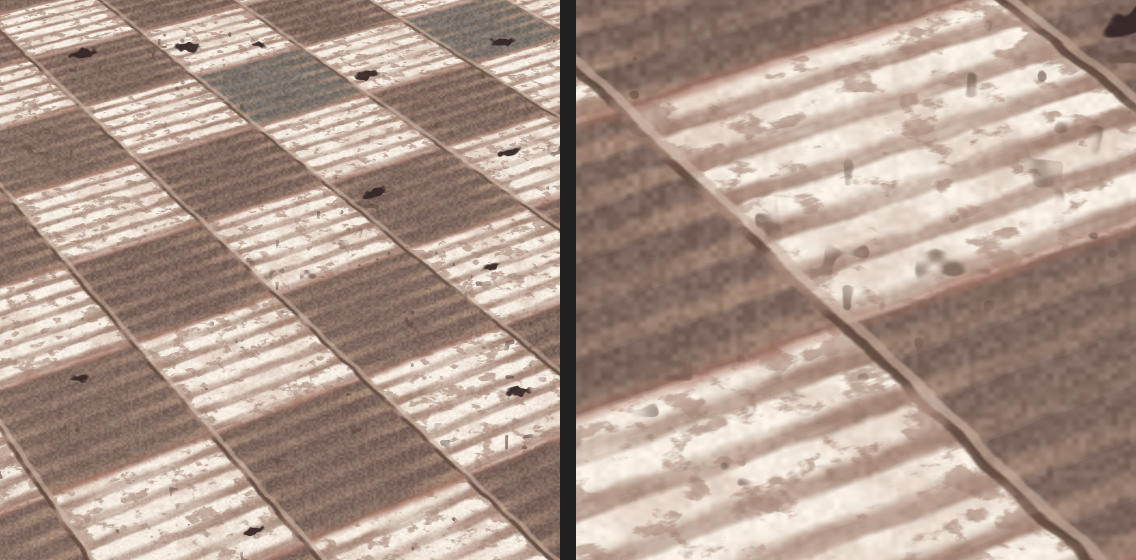
Left, the full canvas; right, a detail of the centre.
Write a WebGL 2 fragment shader that draws this texture.

```glsl
#version 300 es
precision highp float;
// Weathered checkerboard of ribbed paving tiles, seen at an angle.
uniform vec2 u_resolution;
out vec4 fragColor;

// Columns: column step, row step and origin of the tile lattice, with y down.
const mat3 TILE_TO_CANVAS = mat3(
  0.2368, -0.0560, 0.0360,
  0.0945,  0.0868, -0.0692,
  0.0156,  0.3555, 1.0);
const float RIBS_PER_TILE = 6.0;
const float JOINT_HALF_WIDTH = 0.012;
const float EDGE_WOBBLE = 0.022;
const float GRAIN_SCALE = 260.0;
const float DEBRIS_CELLS = 5.0;
const float DEBRIS_CHANCE = 0.42;
const vec3 CREAM = vec3(0.97, 0.94, 0.90);
const vec3 BEIGE = vec3(0.89, 0.82, 0.77);
const vec3 GROOVE = vec3(0.65, 0.53, 0.47);
const vec3 BROWN = vec3(0.53, 0.44, 0.40);
const vec3 DARK_BROWN = vec3(0.45, 0.36, 0.33);
const vec3 DUST = vec3(0.68, 0.56, 0.48);
const vec3 RUST = vec3(0.66, 0.46, 0.39);
const vec3 JOINT = vec3(0.36, 0.27, 0.23);
const vec3 DEBRIS = vec3(0.20, 0.14, 0.14);

float hash(vec2 p) {
  return fract(sin(dot(p, vec2(127.1, 311.7))) * 43758.5453);
}

float noise(vec2 p) {
  vec2 i = floor(p), f = fract(p);
  f = f * f * (3.0 - 2.0 * f);
  return mix(mix(hash(i), hash(i + vec2(1, 0)), f.x),
             mix(hash(i + vec2(0, 1)), hash(i + vec2(1, 1)), f.x), f.y);
}

float fbm(vec2 p) {
  float sum = 0.0, amp = 0.53;
  for (int i = 0; i < 4; i++) {
    sum += amp * noise(p);
    p = p * 2.1 + 17.3;
    amp *= 0.5;
  }
  return sum;
}

// Distance to the nearest whole number, its sign alternating per unit.
vec2 alternating(vec2 x) {
  return abs(mod(x - 0.5, 2.0) - 1.0) - 0.5;
}

// Sparse flat flakes lying on the floor.
float debrisMask(vec2 p, float soft) {
  vec2 cell = floor(p * DEBRIS_CELLS);
  vec2 center = (cell + 0.25 + 0.5 * vec2(hash(cell + 3.1), hash(cell + 8.7))) / DEBRIS_CELLS;
  vec2 d = p - center;
  d.y += d.x * (hash(cell + 5.3) - 0.2) * 0.5;
  d += (vec2(noise(p * 130.0), noise(p * 130.0 + 40.0)) - 0.5) * 0.009;
  float size = mix(0.55, 1.1, hash(cell + 1.9));
  float dist = (length(d / vec2(0.021, 0.0075)) - size) * 0.0075;
  return step(hash(cell + 6.2), DEBRIS_CHANCE) * (1.0 - smoothstep(-soft, soft, dist));
}

void main() {
  vec2 p = gl_FragCoord.xy / u_resolution;
  p.y = 1.0 - p.y;
  float pixel = 1.0 / u_resolution.y;

  // Tile coordinates: x counts columns, y counts rows.
  vec3 h = inverse(TILE_TO_CANVAS) * vec3(p, 1.0);
  vec2 q = h.xy / h.z;
  vec2 blur = max(fwidth(q), vec2(0.006));
  q += (vec2(fbm(q * 9.0), fbm(q * 9.0 + 31.0)) - 0.5) * EDGE_WOBBLE;
  vec2 tile = floor(q), f = q - tile;
  float tone = hash(tile + 2.7);
  vec2 side = alternating(q);
  vec2 split = clamp(side / (blur * vec2(1.0, 1.6)), -1.0, 1.0);
  float light = 0.5 + 0.5 * split.x * split.y;

  // Ribs, with streaky wear and deeper relief towards the tile ends.
  float streak = fbm(q * vec2(3.5, 13.0) + tile * 7.1);
  float ends = smoothstep(0.15, 0.5, abs(f.x - 0.45));
  float rib = fract(q.y * RIBS_PER_TILE + 0.12 * (streak - 0.5));
  float ribBlur = blur.y * RIBS_PER_TILE;
  float groove = smoothstep(0.38, 0.68, rib) * (1.0 - smoothstep(0.88 - ribBlur, 1.0, rib));
  float wear = fbm(q * 6.0 + 11.0);
  float grain = noise(p * GRAIN_SCALE) - 0.5;

  // Pale tiles
  vec3 pale = mix(CREAM, BEIGE, smoothstep(0.42, 0.75, wear) * 0.8 + 0.15 * tone);
  pale = mix(pale, GROOVE, groove * clamp(0.35 + 0.9 * streak + 0.25 * ends - 0.25 * tone, 0.0, 1.0));
  float fringe = 1.0 - smoothstep(0.0, 0.13, abs(side.x));
  float stain = smoothstep(0.55, 0.72, fbm(q * 17.0) + 0.2 * fringe);
  pale = mix(pale, GROOVE, stain * 0.65);

  // Dark tiles
  vec3 dark = mix(DARK_BROWN, BROWN, clamp(0.15 + 0.6 * wear + 0.4 * (tone - 0.5) + 0.35 * rib, 0.0, 1.0));
  dark = mix(dark, dark.ggg + vec3(0.03, 0.04, 0.02), step(0.85, tone) * 0.6);
  dark = mix(dark, DUST, groove * clamp(streak * 0.75 + 0.45 * ends - 0.12, 0.0, 0.85));

  vec3 color = mix(dark, pale, light);
  color += grain * mix(0.11, 0.07, light);

  // Rusty seams between rows, dark joints with a pale lip between columns.
  float seam = 1.0 - smoothstep(0.006, 0.045, abs(side.y));
  color = mix(color, RUST, seam * (0.25 + 0.5 * wear));
  float across = fract(q.x + 0.5) - 0.5;
  float lip = 1.0 - smoothstep(0.008, 0.008 + blur.x * 2.0, abs(across - 0.022));
  color = mix(color, mix(DUST, BEIGE, wear), lip * 0.65);
  float joint = 1.0 - smoothstep(JOINT_HALF_WIDTH - blur.x, JOINT_HALF_WIDTH + blur.x, abs(across));
  color = mix(color, mix(JOINT, GROOVE, smoothstep(0.4, 0.75, wear)), joint * 0.85);

  // Loose dirt: tiny specks and larger flakes.
  float speck = smoothstep(0.80, 0.90, noise(p * 95.0 + 9.0)) * smoothstep(0.55, 0.75, fbm(p * 14.0));
  color = mix(color, JOINT, speck * 0.6);
  color = mix(color, DEBRIS, debrisMask(p, max(pixel, 0.0012)) * 0.92);
  fragColor = vec4(clamp(color, 0.0, 1.0), 1.0);
}
```
